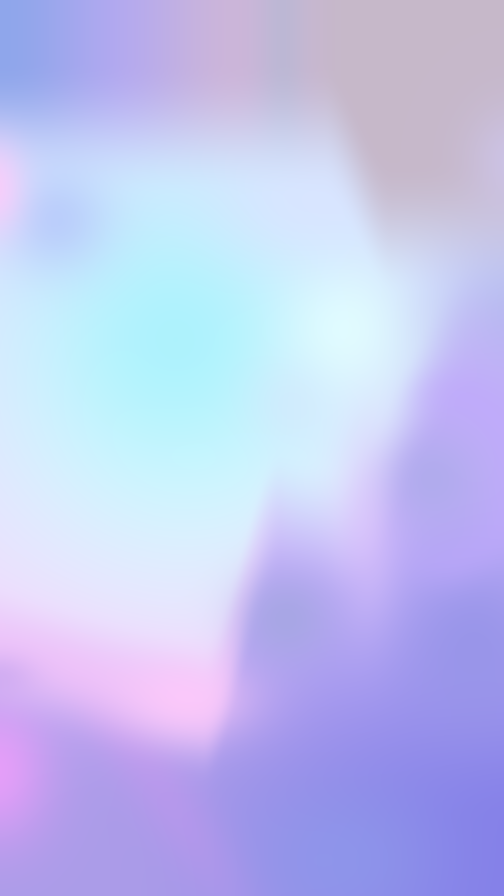
This background is drawn by a WebGL 1 fragment shader. Its source:

```glsl
precision highp float;
// Soft pastel backdrop: a cyan glow between a dusky sky and violet haze.

uniform vec2 u_resolution;

// Elliptical Gaussian falloff, 1 at the centre.
float glow(vec2 uv, vec2 center, vec2 radius) {
    vec2 d = (uv - center) / radius;
    return exp(-dot(d, d));
}

// Gaussian band around zero.
float band(float d, float width) {
    return exp(-d * d / (width * width));
}

// Pale middle, pink at the lower left and cyan at the core.
vec3 paleLight(vec2 uv) {
    vec3 col = mix(vec3(0.95, 0.84, 0.99), vec3(0.84, 0.87, 1.0), smoothstep(0.3, 0.8, uv.y));
    col = mix(col, vec3(0.86, 0.98, 1.0), 0.95 * glow(uv, vec2(0.38, 0.54), vec2(0.48, 0.25)));
    col = mix(col, vec3(0.68, 0.95, 0.99), glow(uv, vec2(0.35, 0.622), vec2(0.28, 0.16)));
    col = mix(col, vec3(0.89, 1.0, 1.0), 0.9 * glow(uv, vec2(0.70, 0.63), vec2(0.13, 0.08)));
    col = mix(col, vec3(0.86, 0.89, 1.0), 0.65 * glow(uv, vec2(0.60, 0.77), vec2(0.18, 0.07)));
    col = mix(col, vec3(0.83, 0.89, 0.99), 0.5 * glow(uv, vec2(0.58, 0.55), vec2(0.09, 0.05)));
    return mix(col, vec3(0.70, 0.72, 0.93), 0.9 * glow(uv, vec2(1.02, 0.63), vec2(0.17, 0.13)));
}

// Blue to mauve to warm grey, left to right.
vec3 duskySky(vec2 uv) {
    vec3 col = mix(vec3(0.56, 0.65, 0.92), vec3(0.70, 0.66, 0.94), smoothstep(0.0, 0.27, uv.x));
    col = mix(col, vec3(0.80, 0.71, 0.85), smoothstep(0.2, 0.48, uv.x));
    col = mix(col, vec3(0.73, 0.72, 0.83), 0.9 * band(uv.x - 0.565, 0.055));
    return mix(col, vec3(0.775, 0.72, 0.79), smoothstep(0.55, 0.68, uv.x));
}

// Violet haze, deepening to blue at the lower right.
vec3 violetHaze(vec2 uv) {
    vec3 col = mix(vec3(0.67, 0.61, 0.91), vec3(0.52, 0.50, 0.91), smoothstep(0.2, 1.0, uv.x));
    col = mix(col, vec3(0.75, 0.68, 0.97), smoothstep(0.08, 0.40, uv.y));
    col = mix(col, vec3(0.59, 0.58, 0.91), 0.9 * glow(uv, vec2(0.94, 0.28), vec2(0.17, 0.11)));
    col = mix(col, vec3(0.55, 0.60, 0.92), 0.7 * glow(uv, vec2(0.68, 0.04), vec2(0.20, 0.09)));
    col = mix(col, vec3(0.92, 0.62, 0.98), 0.9 * glow(uv, vec2(-0.01, 0.14), vec2(0.11, 0.08)));

    // Mauve streak near the bottom.
    float streak = dot(uv - vec2(0.26, 0.17), normalize(vec2(0.17, 0.22)));
    return mix(col, vec3(0.75, 0.59, 0.93), 0.6 * band(streak, 0.05) * smoothstep(0.6, 0.3, uv.x));
}

void main() {
    vec2 uv = gl_FragCoord.xy / u_resolution;

    // Heights where the pale light meets the sky and the haze.
    float skyEdge = 0.85 - 0.11 * smoothstep(0.64, 0.78, uv.x);
    float hazeEdge = 0.26 - 0.16 * uv.x + 0.24 * smoothstep(0.40, 0.56, uv.x)
        + 0.27 * smoothstep(0.66, 0.95, uv.x);

    vec3 col = mix(paleLight(uv), duskySky(uv), smoothstep(skyEdge - 0.07, skyEdge + 0.08, uv.y));
    col = mix(col, violetHaze(uv), smoothstep(hazeEdge + 0.09, hazeEdge - 0.07, uv.y));

    // Pink rim along the haze.
    float rim = band(uv.y - hazeEdge - 0.015, 0.05) * smoothstep(0.62, 0.35, uv.x);
    col = mix(col, vec3(0.97, 0.76, 0.98), 0.65 * rim);
    col = mix(col, vec3(1.0, 0.79, 0.98), 0.75 * glow(uv, vec2(0.37, 0.22), vec2(0.13, 0.045)));
    col = mix(col, vec3(0.80, 0.66, 0.94), 0.7 * glow(uv, vec2(0.0, 0.245), vec2(0.07, 0.025)));
    col = mix(col, vec3(0.88, 0.78, 0.99), 0.6 * glow(uv, vec2(0.73, 0.42), vec2(0.06, 0.11)));

    // Violet arc around the right hollow, then both dim hollows.
    vec2 hollow = vec2(0.855, 0.466);
    float arc = band(length((uv - hollow) * vec2(1.0, 1.78)) - 0.17, 0.05);
    col = mix(col, vec3(0.75, 0.66, 0.99), 0.5 * arc * smoothstep(0.74, 0.92, uv.x));
    col = mix(col, vec3(0.68, 0.67, 0.92), 0.8 * glow(uv, hollow, vec2(0.09, 0.05)));
    col = mix(col, vec3(0.65, 0.65, 0.89), 0.9 * glow(uv, vec2(0.567, 0.31), vec2(0.09, 0.05)));

    // Accents at the upper corners.
    col = mix(col, vec3(0.71, 0.78, 0.98), 0.8 * glow(uv, vec2(0.11, 0.755), vec2(0.11, 0.06)));
    col = mix(col, vec3(0.98, 0.80, 0.98), 0.9 * glow(uv, vec2(-0.01, 0.79), vec2(0.06, 0.055)));
    col = mix(col, vec3(0.81, 0.78, 0.94), 0.7 * glow(uv, vec2(1.02, 0.82), vec2(0.09, 0.06)));

    gl_FragColor = vec4(col, 1.0);
}
```
